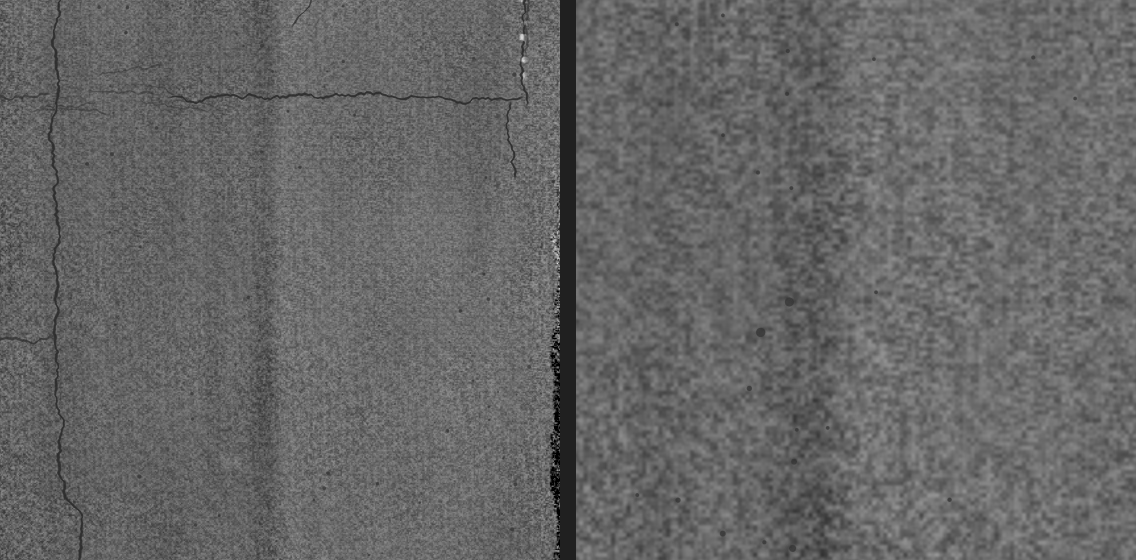
Left, the full canvas; right, a detail of the centre.
This texture is drawn by a WebGL 2 fragment shader. Its source:

```glsl
#version 300 es
precision highp float;
// Worn grey concrete with fine grain, vertical stains, thin cracks and a crumbled right edge.

uniform vec2 u_resolution;
out vec4 fragColor;

#define BASE_GREY 0.392
#define GRAIN_AMOUNT 0.29
#define GRAIN_SCALE 250.0
#define STREAK_AMOUNT 0.035
#define SEAM_X 0.472
#define SEAM_DEPTH 0.042
#define CRACK_GREY 0.17
#define CRACK_WIDTH 0.0016
#define CRACK_WANDER 0.015
#define PIT_CELLS 42.0
#define PIT_CHANCE 0.07
#define EDGE_X 0.990

float hash(vec2 p) {
    return fract(sin(dot(p, vec2(127.1, 311.7))) * 43758.5453);
}

float noise(vec2 p) {
    vec2 i = floor(p), f = fract(p);
    f = f * f * (3.0 - 2.0 * f);
    return mix(mix(hash(i), hash(i + vec2(1, 0)), f.x),
               mix(hash(i + vec2(0, 1)), hash(i + vec2(1, 1)), f.x), f.y);
}

float bump(float x, float centre, float width) {
    float d = (x - centre) / width;
    return exp(-d * d);
}

// q.x runs along the crack, q.y is the offset from its axis.
float crack(vec2 q, float start, float end, float width, float seed) {
    float wander = CRACK_WANDER * (noise(vec2(q.x * 17.0, seed)) - 0.5)
                 + 0.008 * (noise(vec2(q.x * 65.0, seed + 9.0)) - 0.5)
                 + 0.004 * (noise(vec2(q.x * 180.0, seed + 17.0)) - 0.5);
    float w = width * (0.4 + 1.1 * noise(vec2(q.x * 55.0, seed + 5.0)));
    float soft = max(1.0 / u_resolution.y, 0.0012);
    float line = 1.0 - smoothstep(w * 0.4, w + soft, abs(q.y - wander));
    return line * smoothstep(start - 0.004, start + 0.008, q.x)
                * (1.0 - smoothstep(end - 0.008, end + 0.004, q.x));
}

// Broad stains that run from top to bottom.
float stains(vec2 p) {
    float x = p.x + 0.006 * (noise(p * vec2(3.0, 9.0)) - 0.5);
    float tone = 0.026 * smoothstep(0.485, 0.515, x);
    float seamSide = 1.0 - smoothstep(0.485, 0.503, x);
    tone -= SEAM_DEPTH * bump(x, SEAM_X, 0.026) * seamSide;
    tone += 0.016 * bump(x, 0.525, 0.025) + 0.014 * bump(x, 0.19, 0.045);
    tone -= 0.014 * bump(x, 0.305, 0.02) + 0.012 * bump(x, 0.12, 0.025);
    tone -= 0.022 * bump(x, 0.86, 0.05) * smoothstep(0.5, 0.8, p.y);
    tone += STREAK_AMOUNT * (noise(p * vec2(34.0, 3.0)) - 0.5);
    return tone + STREAK_AMOUNT * (noise(p * 7.0 + 3.0) - 0.5);
}

float cracks(vec2 p) {
    // Long left crack, stepping right near its foot.
    float axis = 0.098 + 0.005 * sin(p.y * 13.0 + 1.5)
               + 0.014 * (1.0 - smoothstep(0.24, 0.30, p.y))
               + 0.027 * (1.0 - smoothstep(0.08, 0.115, p.y));
    float c = crack(vec2(p.y, p.x - axis), -0.1, 1.1, CRACK_WIDTH * 1.2, 1.0);
    // Cross cracks.
    c = max(c, crack(vec2(p.x, p.y - 0.825), 0.30, 0.935, CRACK_WIDTH * 0.9, 31.0));
    c = max(c, 0.7 * crack(vec2(p.x, p.y - 0.831), -0.1, 0.092, CRACK_WIDTH, 41.0));
    c = max(c, 0.8 * crack(vec2(p.x, p.y - 0.388 - 0.1 * p.x), -0.1, 0.093, CRACK_WIDTH, 51.0));
    // Broken cracks near the right side, and a short slanted one at the top.
    c = max(c, crack(vec2(p.y, p.x - 0.935 + 0.06 * (p.y - 0.9)), 0.81, 1.1, CRACK_WIDTH, 61.0));
    c = max(c, crack(vec2(p.y, p.x - 0.912), 0.68, 0.82, CRACK_WIDTH, 71.0));
    c = max(c, 0.6 * crack(vec2(p.y, p.x - 0.945), 0.90, 1.1, CRACK_WIDTH, 81.0));
    c = max(c, 0.8 * crack(vec2(p.y, p.x - 0.52 - 0.8 * (p.y - 0.95)), 0.95, 1.1, CRACK_WIDTH, 91.0));
    // Faint web of hairlines.
    for (float i = 0.0; i < 6.0; i++) {
        float start = 0.01 + 0.26 * hash(vec2(i, 2.0));
        float slope = 0.5 * (hash(vec2(i, 5.0)) - 0.5);
        vec2 q = vec2(p.x, p.y - 0.80 - 0.012 * i - slope * (p.x - start));
        c = max(c, 0.5 * crack(q, start, start + 0.12, CRACK_WIDTH * 0.7, 101.0 + 10.0 * i));
    }
    return c;
}

float pits(vec2 p) {
    vec2 cell = floor(p * PIT_CELLS);
    vec2 centre = 0.25 + 0.5 * vec2(hash(cell + 0.3), hash(cell + 7.7));
    float chance = PIT_CHANCE + 0.3 * bump(p.x, SEAM_X, 0.02);
    float radius = mix(0.04, 0.14, pow(hash(cell + 3.1), 3.0));
    float d = length(fract(p * PIT_CELLS) - centre);
    float soft = PIT_CELLS / u_resolution.y;
    return step(hash(cell + 11.9), chance) * (1.0 - smoothstep(radius - soft * 0.5, radius + soft, d));
}

void main() {
    vec2 p = gl_FragCoord.xy / u_resolution;

    // Grain, rougher toward both sides.
    float grain = 0.5 * noise(p * GRAIN_SCALE) + 0.5 * noise(p * GRAIN_SCALE * 1.7 + 40.0) - 0.5;
    float rough = 1.0 + 0.35 * smoothstep(0.88, 1.0, p.x) + 0.3 * (1.0 - smoothstep(0.0, 0.1, p.x));
    rough *= 0.8 + 0.4 * noise(p * 12.0 + 20.0);
    float grey = BASE_GREY + stains(p) + GRAIN_AMOUNT * rough * grain;

    // Pale smudge.
    vec2 s = p - vec2(0.413, 0.174);
    s.y += 0.3 * s.x;
    float smudge = 1.0 - smoothstep(0.5, 1.1, length(s / vec2(0.042, 0.017)));
    grey += 0.04 * smudge;

    grey = mix(grey, 0.2, 0.75 * pits(p));
    grey = mix(grey, CRACK_GREY, 0.9 * cracks(p));

    // Bright chips beside the upper right crack.
    float chips = bump(p.x, 0.933, 0.006) * smoothstep(0.84, 0.88, p.y);
    grey += 0.4 * chips * smoothstep(0.62, 0.8, noise(p * vec2(130.0, 75.0)));

    // Crumbled edge, speckled above and nearly black below.
    float border = EDGE_X + 0.016 * (noise(vec2(p.y * 28.0, 4.0)) - 0.5);
    float crumble = smoothstep(border - 0.004, border + 0.004, p.x) * (1.0 - smoothstep(0.6, 0.72, p.y));
    float rubble = mix(0.08, 0.42, smoothstep(0.3, 0.55, p.y)) + 1.3 * grain;
    grey = mix(grey, rubble, 0.85 * crumble);

    fragColor = vec4(vec3(clamp(grey, 0.0, 1.0)), 1.0);
}
```
